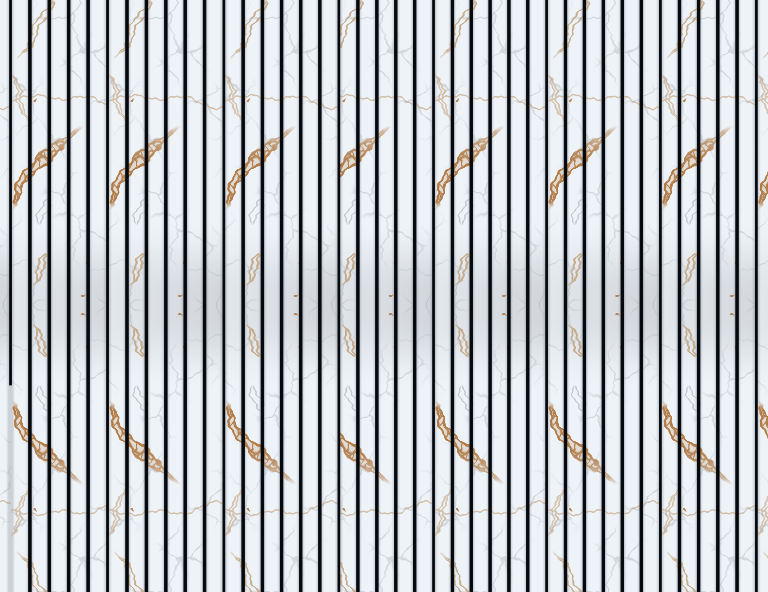
This pattern is drawn by a Shadertoy shader. Its source:

```glsl
// Fluted marble wall: pale upright slats parted by dark grooves. Slats group into
// panels of 5 or 6 that repeat the same golden veins, mirrored about a shaded level.
// Veins are bent strands; the faint grey crackle is the border of cellular noise.

const float PI = 3.14159265;
const float SLATS = 40.15;          // slats across the canvas
const float FIRST_GROOVE = 0.575;   // left margin, in slats
const float MIRROR_LEVEL = 15.0;    // height of the mirror axis, in slats
const float GROOVE_HALF = 0.092;    // half width of a normal groove
const float SEAM_HALF = 0.072;      // half width of a groove between panels
const float FILLED_BELOW = 10.8;    // the first groove is closed under this height
const float CRACKLE_SCALE = 0.55;
const vec3 FACE = vec3(0.935, 0.953, 0.972);
const vec3 EDGE = vec3(0.80, 0.82, 0.845);
const vec3 GROOVE = vec3(0.025, 0.04, 0.06);
const vec3 GOLD = vec3(0.66, 0.41, 0.17);
const vec3 TAN = vec3(0.76, 0.64, 0.50);
const vec3 GREY = vec3(0.66, 0.68, 0.70);

float pixelSize() { return SLATS / iResolution.x; }

vec2 hash2(vec2 p) {
    p = vec2(dot(p, vec2(127.1, 311.7)), dot(p, vec2(269.5, 183.3)));
    return fract(sin(p) * 4375.85);
}

// Difference of the two nearest cell distances: zero on cell borders
float cellBorder(vec2 p) {
    vec2 cell = floor(p), f = fract(p);
    float near1 = 9.0, near2 = 9.0;
    for (int j = -1; j <= 1; j++)
    for (int i = -1; i <= 1; i++) {
        vec2 o = vec2(i, j);
        float d = length(o + hash2(cell + o) - f);
        near2 = min(near2, max(near1, d));
        near1 = min(near1, d);
    }
    return near2 - near1;
}

vec2 wobble(vec2 p) {
    return p + 0.11 * sin(p.yx * vec2(3.1, 2.3) + vec2(0.4, 1.7))
             + 0.05 * sin(p.yx * vec2(8.3, 7.1))
             + 0.025 * sin(p.yx * vec2(19.0, 17.0));
}

// Vein from a up to b: x = pair of strands, y = the body between them
vec2 vein(vec2 p, vec2 a, vec2 b, float bend, float spread, float width) {
    float t = (p.y - a.y) / (b.y - a.y);
    float s = clamp(t, 0.01, 1.0);
    float slope = bend * (b.x - a.x) / (b.y - a.y) * pow(s, bend - 1.0);
    float off = (p.x - mix(a.x, b.x, pow(s, bend))) / sqrt(1.0 + slope * slope);
    float body = spread * sin(PI * s);
    float ends = smoothstep(0.0, 0.12, t) * smoothstep(1.0, 0.88, t);
    float strands = 1.0 - smoothstep(width, width + pixelSize(), abs(abs(off) - body));
    float inside = 1.0 - smoothstep(-0.08, 0.04, abs(off) - body);
    return ends * vec2(strands, inside);
}

vec3 marble(vec3 stone, vec2 p) {
    vec2 w = wobble(p);

    // Grey crackle, fading in and out
    float fade = smoothstep(-0.5, 0.9, sin(p.x * 1.3 + p.y * 0.7) + 0.6 * sin(p.y * 1.9 - p.x));
    float crack = 1.0 - smoothstep(0.0, 0.07, cellBorder(w * CRACKLE_SCALE + 3.0));
    stone = mix(stone, GREY, 0.42 * crack * fade);
    float loop = vein(w, vec2(1.5, 4.0), vec2(1.9, 5.7), 1.0, 0.2, 0.01).x;
    stone = mix(stone, GREY, 0.6 * loop);

    // Thin tan veins
    vec2 upper = vein(w, vec2(0.3, 12.9), vec2(2.2, 16.2), 0.7, 0.16, 0.02);
    vec2 lower = vein(w, vec2(1.15, 0.9), vec2(2.0, 2.8), 1.0, 0.13, 0.02);
    vec2 side = vein(w, vec2(0.9, 9.2), vec2(0.0, 12.4), 1.2, 0.08, 0.015);
    float level = 10.85 - 0.5 * smoothstep(3.5, 6.0, p.x);
    float across = 1.0 - smoothstep(0.015, 0.015 + pixelSize(), abs(w.y - level));
    float thin = max(max(upper.x, lower.x), max(0.7 * side.x, 0.75 * across));
    stone = mix(stone, TAN, 0.85 * thin);

    // Main golden vein with a broken, flaky body
    vec2 gold = vein(w, vec2(0.1, 5.1), vec2(3.75, 9.4), 1.6, 0.25, 0.035);
    float flakes = 1.0 - smoothstep(0.05, 0.35, cellBorder(w * vec2(3.5, 2.2)));
    stone = mix(stone, TAN, 0.3 * gold.y);
    float lowerHalf = 1.0 - 0.45 * smoothstep(7.3, 9.0, p.y);
    stone = mix(stone, GOLD, lowerHalf * max(0.85 * gold.x, 0.8 * gold.y * flakes));

    // Small rusty flecks
    float fleck = min(length((w - vec2(3.8, 0.45)) * vec2(0.7, 1.2)), length(w - vec2(4.0, 2.1)));
    fleck = min(fleck, length(w - vec2(1.4, 10.6)));
    return mix(stone, GOLD, 0.75 * (1.0 - smoothstep(0.05, 0.05 + pixelSize(), fleck)));
}

void mainImage(out vec4 fragColor, in vec2 fragCoord) {
    vec2 q = fragCoord / iResolution.x * SLATS;
    q.x -= FIRST_GROOVE;
    q.x -= 0.047 + 0.1 * cos((q.x - 15.0) * 2.0 * PI / 40.0);   // drift in spacing

    // Panels of 5, 6 and 6 slats; one short panel lacks its first slat
    float slat = floor(q.x);
    float m = mod(slat, 17.0);
    float start = m < 5.0 ? 0.0 : (m < 11.0 ? 5.0 : 11.0);
    float cropped = (slat >= 17.0 && slat < 22.0) ? 1.0 : 0.0;
    vec2 p = vec2(m - start + fract(q.x) + cropped, abs(q.y - MIRROR_LEVEL));

    // Rounded slat, dimmer around the mirror level
    float line = floor(q.x + 0.5);
    float d = abs(q.x - line);
    vec3 color = mix(EDGE, FACE, smoothstep(0.08, 0.25, d));
    color *= 1.0 - (0.05 + 0.012 * p.x) * (1.0 - smoothstep(0.5, 4.5, p.y));
    color = marble(color, p);

    // Grooves, narrower at the panel seams
    float n = mod(line, 17.0);
    bool seam = n < 0.5 || abs(n - 5.0) < 0.5 || abs(n - 11.0) < 0.5;
    float halfWidth = seam ? SEAM_HALF : GROOVE_HALF;
    float soft = max(0.6 * pixelSize(), 0.02);
    float groove = 1.0 - smoothstep(halfWidth - soft, halfWidth + soft, d);
    if (abs(line) < 0.5) groove *= smoothstep(-soft, soft, q.y - FILLED_BELOW);
    fragColor = vec4(mix(color, GROOVE, groove), 1.0);
}
```
